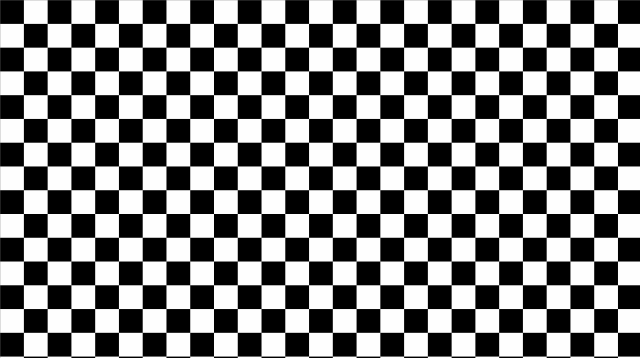
This pattern is drawn by a WebGL 1 fragment shader. Its source:

```glsl
precision highp float;
// Black and white checkerboard, 27 squares across and 15 down, black in the corners.

uniform vec2 u_resolution;

const float CELL_SIZE = 0.03713;           // side of a square, in canvas widths
const vec2 BOARD_ORIGIN = vec2(0.0002);    // top left corner of the board
const vec3 BLACK = vec3(0.0);
const vec3 WHITE = vec3(0.995);

// Alternating stripes along each axis: +1 on even cells, -1 on odd ones,
// with a linear ramp of the given width across every boundary.
vec2 smoothStripes(vec2 cell, float edgeWidth) {
  vec2 edgeDistance = 0.5 - abs(mod(cell + 0.5, 2.0) - 1.0);
  return clamp(2.0 * edgeDistance / edgeWidth, -1.0, 1.0);
}

// Share of white: 0 where the two stripes agree, 1 where they differ.
float checker(vec2 cell, float edgeWidth) {
  vec2 stripes = smoothStripes(cell, edgeWidth);
  return 0.5 - 0.5 * stripes.x * stripes.y;
}

void main() {
  // Canvas widths, measured from the top left corner
  vec2 fromTopLeft = vec2(gl_FragCoord.x, u_resolution.y - gl_FragCoord.y);
  vec2 position = fromTopLeft / u_resolution.x;

  vec2 cell = (position - BOARD_ORIGIN) / CELL_SIZE;
  float pixelWidth = 1.0 / (u_resolution.x * CELL_SIZE);

  gl_FragColor = vec4(mix(BLACK, WHITE, checker(cell, pixelWidth)), 1.0);
}
```
